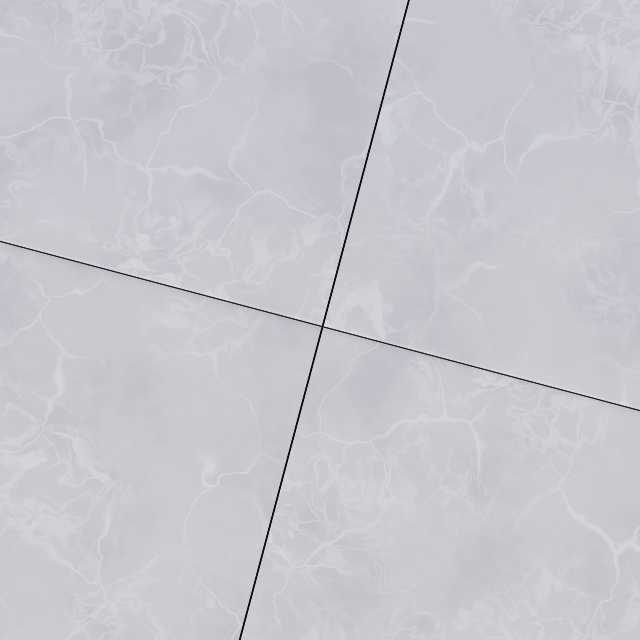
Give the GLSL for this texture, as a WebGL 2 fragment shader.

```glsl
#version 300 es
precision highp float;
// Pale grey marble floor tiles on a tilted square grid with thin dark joints.
// Each tile offsets the same stone: warped Voronoi cracks for long veins,
// ridged gradient noise for broken lace, and soft fbm clouds for the body.

#define TILE_SIZE 0.82
#define TILT 0.2585
#define JUNCTION vec2(0.504, 0.4896)
#define JOINT_WIDTHS vec2(0.0029, 0.0020)
#define VEIN_SCALE 6.5
#define LACE_SCALE 13.0
#define WARP 0.085
#define STONE_MID vec3(0.790, 0.792, 0.812)
#define STONE_DARK vec3(0.758, 0.760, 0.788)
#define STONE_LIGHT vec3(0.836, 0.843, 0.860)
#define JOINT_COLOR vec3(0.055, 0.055, 0.070)

uniform vec2 u_resolution;
out vec4 fragColor;

vec2 hash2(vec2 p) {
  vec3 q = fract(p.xyx * vec3(0.1031, 0.1030, 0.0973));
  q += dot(q, q.yzx + 33.33);
  return fract((q.xx + q.yz) * q.zy);
}

float cornerSlope(vec2 cell, vec2 offset, vec2 f) {
  return dot(hash2(cell + offset) * 2.0 - 1.0, f - offset);
}

float gradientNoise(vec2 p) {
  vec2 i = floor(p), f = fract(p);
  vec2 u = f * f * f * (f * (f * 6.0 - 15.0) + 10.0);
  float low = mix(cornerSlope(i, vec2(0, 0), f), cornerSlope(i, vec2(1, 0), f), u.x);
  float high = mix(cornerSlope(i, vec2(0, 1), f), cornerSlope(i, vec2(1, 1), f), u.x);
  return mix(low, high, u.y);
}

float fbm(vec2 p) {
  float sum = 0.0, amplitude = 1.0;
  for (int i = 0; i < 5; i++) {
    sum += amplitude * gradientNoise(p);
    p = mat2(1.6, 1.2, -1.2, 1.6) * p + 17.3;
    amplitude *= 0.5;
  }
  return sum;
}

// Distance to the nearest border between Voronoi cells
float crackDistance(vec2 p) {
  vec2 i = floor(p), f = fract(p), nearest = vec2(0.0);
  float best = 8.0, border = 8.0;
  for (int k = 0; k < 9; k++) {
    vec2 o = vec2(k % 3, k / 3) - 1.0;
    vec2 r = o + hash2(i + o) - f;
    if (dot(r, r) < best) { best = dot(r, r); nearest = r; }
  }
  for (int k = 0; k < 25; k++) {
    vec2 o = vec2(k % 5, k / 5) - 2.0;
    vec2 r = o + hash2(i + o) - f, d = r - nearest;
    if (dot(d, d) > 0.0001) border = min(border, dot(0.5 * (r + nearest), normalize(d)));
  }
  return border;
}

vec3 marble(vec2 p) {
  vec2 warped = p + WARP * vec2(fbm(p * 5.0), fbm(p * 5.0 + 41.7));
  float band = fbm(p * vec2(3.0, 4.2) + 9.1);
  float dense = smoothstep(-0.18, 0.32, band);

  // Cloudy body with fine grain
  float cloud = fbm(p * 6.0 + 70.0) + 0.25 * fbm(p * 38.0);
  vec3 color = mix(STONE_DARK, STONE_MID, smoothstep(-0.55, 0.12, cloud));
  color = mix(color, STONE_LIGHT, 0.30 * smoothstep(0.1, 0.8, cloud));

  // Long veins that swell, thin out and fade
  float swell = smoothstep(-0.3, 0.45, fbm(p * 8.0 + 23.0));
  float crack = crackDistance(warped * VEIN_SCALE);
  float vein = 1.0 - smoothstep(0.0, 0.018 + 0.065 * swell * swell, crack);
  vein *= smoothstep(-0.25, 0.2, fbm(p * 4.0 + 55.0));

  // Hairline network, mostly inside the dense bands
  float hairCrack = crackDistance(warped * VEIN_SCALE * 2.9 + 31.0);
  float hair = (1.0 - smoothstep(0.0, 0.085, hairCrack)) * (0.12 + 0.6 * dense);
  hair *= smoothstep(-0.2, 0.3, fbm(p * 11.0 + 12.0));

  // Broken lace and flakes
  float ridge = abs(fbm(warped * LACE_SCALE + 5.0));
  float lace = (1.0 - smoothstep(0.01, 0.10, ridge)) * dense * 0.65;
  float flake = smoothstep(0.24, 0.38, fbm(warped * LACE_SCALE * 1.3 + 88.0)) * dense;

  float light = max(max(vein * 0.9, hair), max(lace, flake * 0.85));
  return mix(color, STONE_LIGHT, light);
}

void main() {
  float unit = min(u_resolution.x, u_resolution.y);
  vec2 uv = gl_FragCoord.xy / unit;
  float pixel = 1.0 / unit;

  // Tilted tile grid, with signed distance to the nearest joints
  float c = cos(TILT), s = sin(TILT);
  vec2 q = mat2(c, s, -s, c) * (uv - JUNCTION);
  vec2 tile = floor(q / TILE_SIZE);
  vec2 joint = q - TILE_SIZE * floor(q / TILE_SIZE + 0.5);
  vec3 color = marble(q + 7.0 * hash2(tile + 13.0) + 20.0);

  // Cool tint toward the top
  color *= mix(vec3(1.0), vec3(0.984, 0.982, 1.0), smoothstep(0.35, 1.0, uv.y));

  // Bevel: bright upper lip and soft shade below the level joint
  color += 0.05 * exp(-abs(joint.y - 0.003) / 0.0015);
  color -= 0.07 * exp(joint.y / 0.006) * step(joint.y, 0.0);

  // Dark joints
  vec2 cover = 1.0 - smoothstep(-0.5 * pixel, 0.5 * pixel, abs(joint) - 0.5 * JOINT_WIDTHS);
  color = mix(color, JOINT_COLOR, max(cover.x, cover.y * 0.9));
  fragColor = vec4(color, 1.0);
}
```
